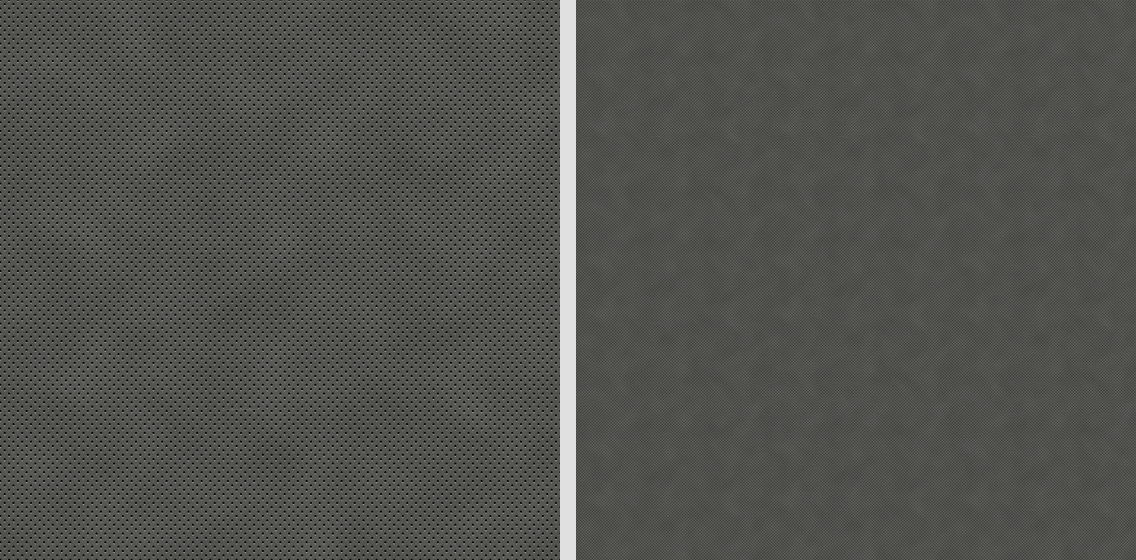
Left: one tile. Right: repeated 3 by 3.
A WebGL 1 fragment shader for this texture:

```glsl
precision highp float;

uniform vec2 u_resolution;

#define CELLS 64.0
#define HOLE_RADIUS 0.112
#define HOLE_SHIFT vec2(0.04, 0.03)
#define LIP_RADIUS 0.08
#define LIP_OFFSET vec2(0.0, -0.18)
#define METAL vec3(0.331, 0.331, 0.321)
#define LIP vec3(0.58, 0.58, 0.57)
#define HOLE vec3(0.0)
#define CLOUD_AMOUNT 0.007
#define GRAIN_AMOUNT 0.035
#define GRAIN_CELLS 512.0
#define SCRATCH_AMOUNT 0.06

const float TAU = 6.283185;

float hash(vec2 p) {
    vec3 q = fract(vec3(p.xyx) * 0.1031);
    q += dot(q, q.yzx + 33.33);
    return fract((q.x + q.y) * q.z);
}

// Layered waves with whole-number frequencies, so the clouds wrap
float clouds(vec2 uv) {
    vec2 warped = uv + 0.025 * sin(TAU * (uv.yx * vec2(3.0, 2.0) + vec2(0.2, 0.6)));
    float sum = 0.0;
    for (int i = 0; i < 14; i++) {
        float n = float(i);
        float angle = n * 2.39996;
        vec2 wave = floor((3.0 + n * 0.75) * vec2(cos(angle), sin(angle)) + 0.5);
        float phase = hash(vec2(n, 7.0));
        sum += sin(TAU * (dot(wave, warped) + phase)) / (1.0 + 0.1 * n);
    }
    return sum * 0.5;
}

// Offset from the nearest hole centre in a staggered grid
vec2 nearestHole(vec2 p) {
    vec2 corner = fract(p + 0.5) - 0.5;
    vec2 middle = fract(p) - 0.5;
    return dot(corner, corner) < dot(middle, middle) ? corner : middle;
}

float disc(vec2 p, float radius, float blur) {
    return clamp(0.5 - (length(p) - radius) / blur, 0.0, 1.0);
}

// One faint horizontal scuff
float scratch(vec2 uv) {
    vec2 d = abs(uv - vec2(0.428, 0.268));
    return (1.0 - smoothstep(0.02, 0.035, d.x)) * (1.0 - smoothstep(0.0003, 0.0018, d.y));
}

void main() {
    vec2 uv = gl_FragCoord.xy / u_resolution;
    float blur = CELLS / min(u_resolution.x, u_resolution.y);

    // Worn metal sheet
    float grain = hash(mod(floor(uv * GRAIN_CELLS), GRAIN_CELLS)) - 0.5;
    float wear = CLOUD_AMOUNT * clouds(uv) + GRAIN_AMOUNT * grain;
    vec3 color = METAL + wear + SCRATCH_AMOUNT * scratch(uv);

    // Lit lower lip, then the punched hole over it
    vec2 p = nearestHole(uv * CELLS - HOLE_SHIFT);
    color = mix(color, LIP + wear, disc(p - LIP_OFFSET, LIP_RADIUS, blur));
    color = mix(color, HOLE, disc(p, HOLE_RADIUS, blur));

    gl_FragColor = vec4(color, 1.0);
}
```
